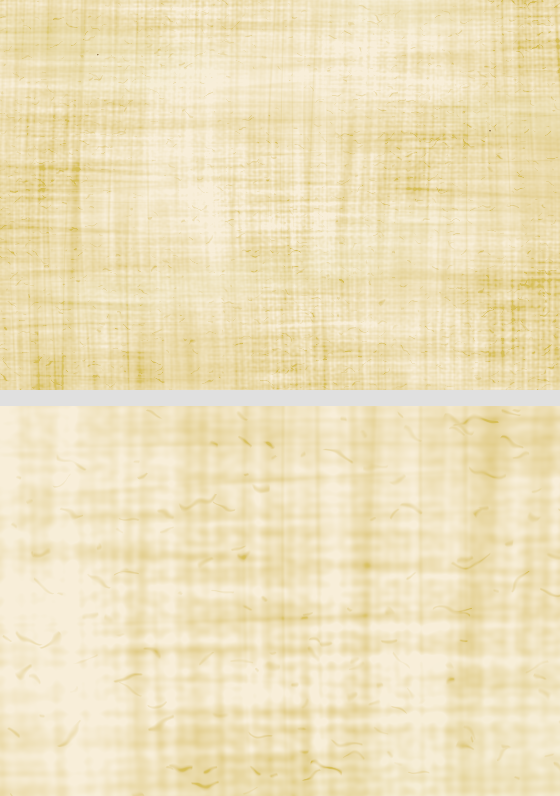
Top, the full canvas; bottom, a detail of the centre.
Reproduce this texture procedurally as a WebGL 1 fragment shader.

```glsl
precision highp float;
uniform vec2 u_resolution;

#define PALE vec3(0.957, 0.912, 0.800)
#define STRAW vec3(0.890, 0.810, 0.560)
#define OCHRE vec3(0.840, 0.745, 0.340)
#define GREENISH vec3(0.930, 0.910, 0.775)
#define SPECK vec3(0.520, 0.400, 0.220)
#define BASE_TONE 0.13
#define BAND_CONTRAST 0.40
#define STRIP_CONTRAST 0.36
#define THREAD_CONTRAST 0.50
#define SEAM_STRENGTH 0.30
#define FLECK_STRENGTH 0.58
#define FLECK_DENSITY 0.50

vec2 hash2(vec2 p) {
  vec3 q = fract(p.xyx * vec3(0.1031, 0.1030, 0.0973));
  q += dot(q, q.yzx + 33.33);
  return fract((q.xx + q.yz) * q.zy);
}

float cornerRamp(vec2 cell, vec2 offset) {
  float angle = 6.2832 * hash2(cell + 71.0).x;
  return dot(vec2(cos(angle), sin(angle)), offset);
}

float gradientNoise(vec2 p) {
  vec2 i = floor(p), f = p - i;
  vec2 u = f * f * f * (f * (f * 6.0 - 15.0) + 10.0);
  vec2 e = vec2(1.0, 0.0);
  float low = mix(cornerRamp(i, f), cornerRamp(i + e, f - e), u.x);
  float high = mix(cornerRamp(i + e.yx, f - e.yx), cornerRamp(i + 1.0, f - 1.0), u.x);
  return mix(low, high, u.y);
}

// Thin line along the zero crossings of a stretched noise
float ridge(vec2 p, float width) {
  return 1.0 - smoothstep(0.0, width, abs(gradientNoise(p)));
}

// Short ragged fibres, one at most per cell
float flecks(vec2 p, float size, float density, float seed) {
  vec2 grid = p / size;
  vec2 home = floor(grid);
  float ink = 0.0;
  for (int j = -1; j <= 1; j++) {
    for (int i = -1; i <= 1; i++) {
      vec2 cell = home + vec2(float(i), float(j));
      vec2 place = hash2(cell + seed);
      vec2 shape = hash2(cell + seed + 19.7);
      vec2 kind = hash2(cell + seed + 53.1);
      float angle = (shape.x - 0.5) * 1.5;
      float c = cos(angle), s = sin(angle);
      vec2 q = grid - cell - place;
      q = vec2(c * q.x + s * q.y, c * q.y - s * q.x);
      q.y += (kind.y - 0.5) * 1.5 * q.x * q.x;
      float halfLength = mix(0.05, 0.42, shape.y * shape.y);
      float d = length(vec2(max(abs(q.x) - halfLength, 0.0), q.y));
      float taper = mix(0.095, 0.05, clamp(abs(q.x + 0.2 * (place.x - 0.5)) / 0.3, 0.0, 1.0));
      float mark = 1.0 - smoothstep(0.0, taper, d);
      ink = max(ink, mark * step(kind.x, density) * mix(0.45, 1.0, place.y));
    }
  }
  return ink;
}

float specks(vec2 p) {
  vec2 grid = p * 5.0;
  vec2 cell = floor(grid);
  vec2 center = 0.2 + 0.6 * hash2(cell + 5.0);
  float present = step(hash2(cell + 31.0).x, 0.07);
  return present * (1.0 - smoothstep(0.004, 0.016, length(grid - cell - center)));
}

void main() {
  vec2 p = gl_FragCoord.xy / u_resolution.y;
  float across = gl_FragCoord.x / u_resolution.x;

  // Strips drift a little from the straight
  float x = p.x + 0.025 * gradientNoise(p * vec2(2.5, 1.0) + 4.0);
  float y = p.y + 0.008 * gradientNoise(p * vec2(1.4, 3.0) + 9.0);
  float cloud = gradientNoise(p * 3.2 + 17.0);
  float mottle = gradientNoise(p * 13.0 + 40.0);

  // Broad bands and strips, darker to the sides and the bottom
  float tone = BASE_TONE + 0.16 * cloud + 0.16 * mottle;
  tone += 0.10 * smoothstep(0.15, 0.5, abs(across - 0.5));
  tone += 0.10 * (1.0 - smoothstep(0.0, 0.3, p.y));
  tone += BAND_CONTRAST * gradientNoise(vec2(p.x * 0.8 + 3.0, y * 8.0 + 2.3));
  tone += STRIP_CONTRAST * gradientNoise(vec2(x * 5.0 + 8.6, p.y * 0.7 + 6.0));
  tone += 0.28 * gradientNoise(vec2(p.x * 1.4 + 11.0, y * 34.0));
  tone += 0.28 * gradientNoise(vec2(x * 34.0, p.y * 1.2 + 21.0));

  // Fine crossed threads and a faint grain
  float weave = gradientNoise(vec2(p.x * 5.0, y * 112.0 + 13.0));
  weave += 0.85 * gradientNoise(vec2(x * 118.0 + 7.0, p.y * 4.0 + 30.0));
  weave += 0.55 * gradientNoise(p * vec2(95.0, 130.0) + 50.0);
  tone += THREAD_CONTRAST * weave * (0.85 + cloud);

  // Seams where strips overlap, and single long fibres
  float fade = smoothstep(-0.35, 0.3, gradientNoise(p * 2.4 + 60.0));
  float seam = ridge(vec2(x * 4.5 + 2.4, p.y * 0.4 + 14.0), 0.055);
  seam += ridge(vec2(p.x * 0.4 + 33.0, y * 6.0 + 5.5), 0.055);
  float fibre = ridge(vec2(x * 24.0 + 15.0, p.y * 0.9 + 3.0), 0.10);
  fibre += 0.8 * ridge(vec2(p.x * 1.0 + 27.0, y * 26.0 + 18.0), 0.10);
  tone += SEAM_STRENGTH * fade * (seam + 0.7 * fibre);

  // Scattered ochre flecks with ragged edges
  vec2 ragged = p + 0.008 * vec2(gradientNoise(p * 48.0 + 70.0), gradientNoise(p * 62.0));
  float density = FLECK_DENSITY + 0.7 * cloud + 0.5 * abs(across - 0.5);
  float fleck = flecks(ragged, 0.040, density, 3.0);
  fleck = max(fleck, 0.8 * flecks(ragged + 0.37, 0.028, density * 0.7, 90.0));
  tone += FLECK_STRENGTH * fleck;

  // Colour from pale pith to ochre
  vec3 color = PALE + (STRAW - PALE) * clamp(tone / 0.8, -0.22, 1.0);
  color = mix(color, OCHRE, smoothstep(0.75, 1.15, tone));
  float green = smoothstep(0.05, 0.45, gradientNoise(vec2(p.x * 1.5, y * 5.0) + 80.0));
  color = mix(color, GREENISH, 0.25 * green * (1.0 - fleck));
  color = mix(color, SPECK, 0.8 * specks(p));
  gl_FragColor = vec4(color, 1.0);
}
```
